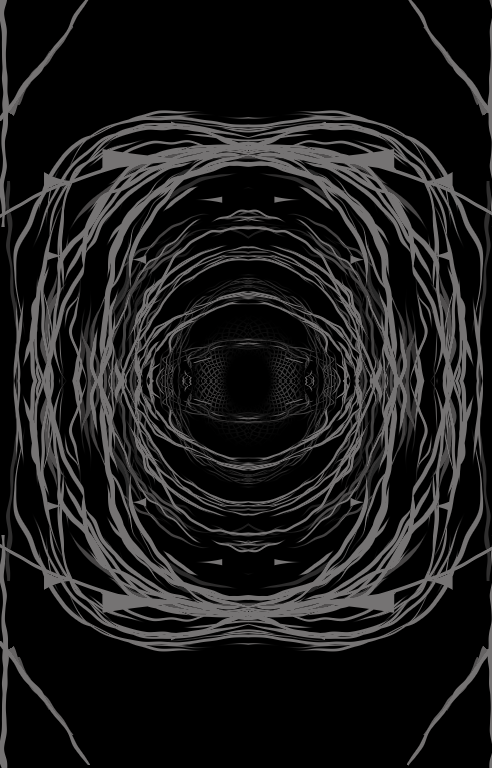
This background is drawn by a WebGL 1 fragment shader. Its source:

```glsl
precision highp float;

uniform vec2 u_resolution;

const vec2 CENTER_SHIFT = vec2(0.003, 0.004);
const vec3 STRAND_COLOR = vec3(0.460, 0.450, 0.450);
const float SOFT_SHADE = 0.20;    // brightness of the faintest strands
const float SOFT_WIDTH = 1.2;     // width of faint strands against crisp ones
const float SLANT = 1.7;          // drift of strands across their bundle
const float TOP_WIDTH = 0.7;      // strands thin toward the top and bottom
const float WOBBLE = 0.004;       // sway of the free branches
const float MESH_SPOKES = 6.0;
const float MESH_TWIST = 24.0;
const int STRANDS = 13;

float hash(float n) {
  return fract(sin(n * 12.9898) * 43758.5453);
}

float noise(float x) {
  float i = floor(x);
  float f = x - i;
  return mix(hash(i), hash(i + 1.0), f * f * (3.0 - 2.0 * f));
}

// Coverage of a line of given half width, kept fair below one pixel
float stroke(float d, float halfWidth) {
  float px = 1.0 / u_resolution.y;
  float w = max(halfWidth, 0.5 * px);
  return clamp((w - abs(d)) / px + 0.5, 0.0, 1.0) * min(1.0, halfWidth / w);
}

// Bundle of frayed strands along a superellipse; spread is (side, top)
float ring(vec2 q, vec2 radii, float power, vec2 spread, float halfWidth, float seed) {
  vec2 u = max(q / radii, vec2(0.0001));
  float r = pow(pow(u.x, power) + pow(u.y, power), 1.0 / power);
  vec2 slope = pow(u / r, vec2(power - 1.0)) / radii;
  float d = (r - 1.0) / length(slope);
  float t = atan(u.y, u.x);
  float rise = smoothstep(0.3, 1.4, t);
  float reach = mix(spread.x, spread.y, rise);
  if (abs(d) > reach * 2.0 + halfWidth * 3.0) return 0.0;

  float shade = 0.0;
  for (int i = 0; i < STRANDS; i++) {
    float k = seed * 31.0 + float(i) * 7.3;
    float sway = noise(t * 3.5 + k * 5.1) - 0.5;
    float kink = noise(t * 12.0 + k * 3.7) - 0.5;
    float lane = (float(i) + hash(k)) / float(STRANDS) - 0.5;
    float drift = SLANT * (hash(k + 8.0) - 0.5) * (t - 0.7);
    float offset = reach * (0.7 * sway + 0.16 * kink + 1.2 * lane + drift);
    float taper = smoothstep(0.35, 0.7, noise(t * 4.0 + k * 9.1));
    float soft = step(0.66, hash(k + 2.0));
    float w = halfWidth * taper * mix(1.0, TOP_WIDTH, rise);
    w *= mix(0.6 + 0.7 * hash(k + 4.0), SOFT_WIDTH, soft);
    float level = mix(1.0, SOFT_SHADE + 0.5 * hash(k + 6.0), soft);
    shade = max(shade, level * stroke(d - offset, w));
  }
  return shade;
}

// Two families of spirals crossing at the sides of the core
float mesh(vec2 q) {
  float r = length(q * vec2(1.0, 0.85));
  float t = atan(q.y, q.x);
  float density = MESH_SPOKES * length(vec2(1.0 / r, MESH_TWIST));
  float bend = 0.15 * noise(r * 160.0) + 0.2 * noise(t * 6.0);
  vec2 v = MESH_SPOKES * (t + bend + vec2(1.0, -1.0) * MESH_TWIST * r);
  vec2 d = (fract(v) - 0.5) / density;
  float lines = max(stroke(d.x, 0.0005), stroke(d.y, 0.0005));
  float band = smoothstep(0.026, 0.045, r) * (1.0 - smoothstep(0.056, 0.076, r));
  return lines * band * (1.0 - 0.8 * smoothstep(0.4, 1.0, t));
}

// Line from a to b that sways and thins toward b
float branch(vec2 q, vec2 a, vec2 b, float halfWidth, float seed) {
  vec2 along = b - a;
  float size = length(along);
  vec2 dir = along / size;
  float s = dot(q - a, dir);
  float side = dot(q - a, vec2(-dir.y, dir.x));
  float sway = WOBBLE * 2.0 * (noise(s * 35.0 + seed) - 0.5);
  float inside = step(0.0, s) * step(s, size);
  float w = halfWidth * (1.0 - 0.6 * s / size) * (0.6 + 0.8 * noise(s * 60.0 + seed));
  return inside * stroke(side - sway, w);
}

// Horizontal sliver widening from its tip to a blunt end
float wedge(vec2 q, vec2 tip, float endX, float halfHeight) {
  float px = 1.0 / u_resolution.y;
  float s = (q.x - tip.x) / (endX - tip.x);
  float blunt = clamp((1.0 - s) * abs(endX - tip.x) / px + 0.5, 0.0, 1.0);
  return step(0.0, s) * blunt * stroke(q.y - tip.y, halfHeight * s * s);
}

void main() {
  vec2 p = (gl_FragCoord.xy - 0.5 * u_resolution) / u_resolution.y - CENTER_SHIFT;
  vec2 q = abs(p);

  // Outer frame, dipping in the middle, and heavy rings
  vec2 dipped = q + vec2(0.0, 0.014 * exp(-q.x * q.x / 0.004));
  float shade = ring(dipped, vec2(0.272, 0.338), 3.6, vec2(0.040, 0.022), 0.0025, 1.0);
  shade = max(shade, ring(q, vec2(0.238, 0.302), 2.7, vec2(0.050, 0.014), 0.0029, 2.0));
  shade = max(shade, ring(q, vec2(0.195, 0.288), 2.2, vec2(0.042, 0.018), 0.0030, 3.0));

  // Middle rings
  shade = max(shade, ring(q, vec2(0.172, 0.215), 2.1, vec2(0.036, 0.024), 0.0017, 4.0));
  shade = max(shade, ring(q, vec2(0.156, 0.170), 1.9, vec2(0.026, 0.010), 0.0014, 5.0));
  shade = max(shade, ring(q, vec2(0.140, 0.108), 1.8, vec2(0.026, 0.008), 0.0014, 6.0));

  // Fine inner rings and the mesh beside the dark core
  shade = max(shade, 0.7 * ring(q, vec2(0.095, 0.128), 2.0, vec2(0.022, 0.010), 0.0006, 12.0));
  shade = max(shade, 0.85 * ring(q, vec2(0.096, 0.051), 2.0, vec2(0.030, 0.008), 0.0009, 8.0));
  shade = max(shade, 0.75 * mesh(q));

  // Long arc sweeping off both sides, and the crossing above the core
  float arcY = 0.305 - 0.85 * q.x * q.x + WOBBLE * (noise(q.x * 40.0) - 0.5);
  shade = max(shade, stroke(q.y - arcY, 0.0024));
  shade = max(shade, branch(q, vec2(0.0, 0.302), vec2(0.10, 0.338), 0.0034, 3.0));

  // Corner branches and strands on the canvas edge
  for (int i = 0; i < 3; i++) {
    float k = float(i);
    vec2 root = vec2(0.321 - 0.010 * k, 0.337 + 0.012 * k);
    vec2 end = vec2(0.206 + 0.025 * k, 0.499 - 0.036 * k);
    shade = max(shade, (1.0 - 0.15 * k) * branch(q, root, end, 0.0042 - 0.0007 * k, 11.0 * k));
  }
  shade = max(shade, branch(q, vec2(0.321, 0.510), vec2(0.319, 0.200), 0.0050, 21.0));
  shade = max(shade, 0.4 * branch(q, vec2(0.316, 0.260), vec2(0.300, 0.000), 0.0030, 27.0));

  // Blunt slivers
  shade = max(shade, wedge(q, vec2(0.030, 0.288), 0.190, 0.014));
  shade = max(shade, wedge(q, vec2(0.020, 0.293), 0.060, 0.008));
  shade = max(shade, wedge(q, vec2(0.225, 0.260), 0.266, 0.012));
  shade = max(shade, wedge(q, vec2(0.235, 0.163), 0.262, 0.006));
  shade = max(shade, wedge(q, vec2(0.155, 0.158), 0.133, 0.006));
  shade = max(shade, wedge(q, vec2(0.070, 0.236), 0.034, 0.004));

  gl_FragColor = vec4(STRAND_COLOR * shade, 1.0);
}
```
